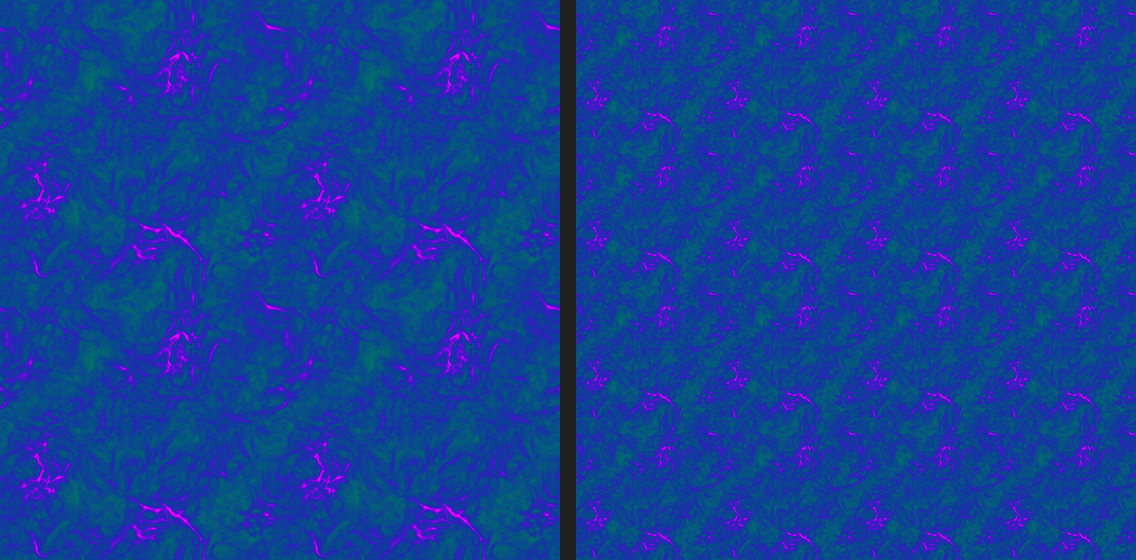
Left: one tile. Right: repeated 2 by 2.
A Shadertoy shader for this texture:

```glsl
// Blue-green marbled veil with thin magenta filaments, tiled 2 by 2.
// Wrapping gradient noise is bent by a second noise; its zero contours become
// wisps and broken bright strands, and one energy value drives the colour.

vec2 gradientAt(vec2 cell, float period) {
    cell = mod(cell, period);
    vec2 h = vec2(dot(cell, vec2(127.1, 311.7)), dot(cell, vec2(269.5, 183.3)));
    return fract(sin(h + period) * 43758.5) * 2.0 - 1.0;
}

// Gradient noise that wraps after a whole number of cells
float noise(vec2 p, float period) {
    vec2 i = floor(p), f = p - i;
    vec2 u = f * f * f * (f * (f * 6.0 - 15.0) + 10.0);
    vec2 e = vec2(1.0, 0.0);
    float a = dot(gradientAt(i, period), f);
    float b = dot(gradientAt(i + e.xy, period), f - e.xy);
    float c = dot(gradientAt(i + e.yx, period), f - e.yx);
    float d = dot(gradientAt(i + e.xx, period), f - e.xx);
    return mix(mix(a, b, u.x), mix(c, d, u.x), u.y);
}

float fbm(vec2 p, float period, int octaves, float gain) {
    float sum = 0.0, amplitude = 0.5;
    for (int i = 0; i < octaves; i++) {
        sum += amplitude * noise(p * period + float(i) * 3.7, period);
        period *= 2.0;
        amplitude *= gain;
    }
    return sum;
}

// Distance to the zero contour in tile widths; flat spots count as far away
float contourDistance(float value, float period) {
    float slope = length(vec2(dFdx(value), dFdy(value))) * iResolution.y * 0.5;
    return abs(value) / max(slope, 0.3 * period) + 0.02 * (1.0 - smoothstep(0.1, 0.5, slope / period));
}

// Green at low energy, through blue, to magenta at full energy
vec3 energyColor(float energy) {
    return vec3(pow(energy, 5.5), pow(1.0 - energy, 1.55), energy);
}

void mainImage(out vec4 fragColor, in vec2 fragCoord) {
    vec2 tile = fract(fragCoord / iResolution.xy * 2.0);

    // Fold the plane so that contours curl and bunch together
    vec2 warp = vec2(fbm(tile, 3.0, 4, 0.5), fbm(tile + vec2(0.37, 0.71), 3.0, 4, 0.5));
    vec2 folded = tile + 0.27 * warp;

    // Broad patches, mottling and fine grain
    float energy = 0.525 + 0.07 * noise(tile * 4.0 + 1.3, 4.0);
    energy += 0.27 * fbm(folded, 7.0, 4, 0.75);
    energy += 0.18 * fbm(tile + 0.1 * warp, 32.0, 3, 0.85);

    // Faint wisps at several scales, fading in and out
    for (int i = 0; i < 7; i++) {
        float k = float(i), period = 4.0 + 2.0 * k;
        float line = contourDistance(noise(folded * period + k * 5.3, period), period);
        float fade = smoothstep(-0.15, 0.4, noise(tile * 6.0 + k * 2.9, 6.0));
        energy += 0.17 * fade * exp(-line / 0.006);
    }

    // Bright strands of even width with a soft blue halo
    for (int i = 0; i < 3; i++) {
        float k = float(i), period = 3.0 + k;
        float value = noise(folded * period + k * 7.1 + 0.4, period);
        float line = contourDistance(value, period);
        float strand = smoothstep(0.02, 0.42, noise(tile * 5.0 + k * 4.3 + 0.6, 5.0));
        energy += strand * (0.36 * exp(-line / 0.005) + 0.1 * exp(-abs(value) / 0.1));
    }

    fragColor = vec4(energyColor(clamp(energy, 0.3, 0.99)), 1.0);
}
```
